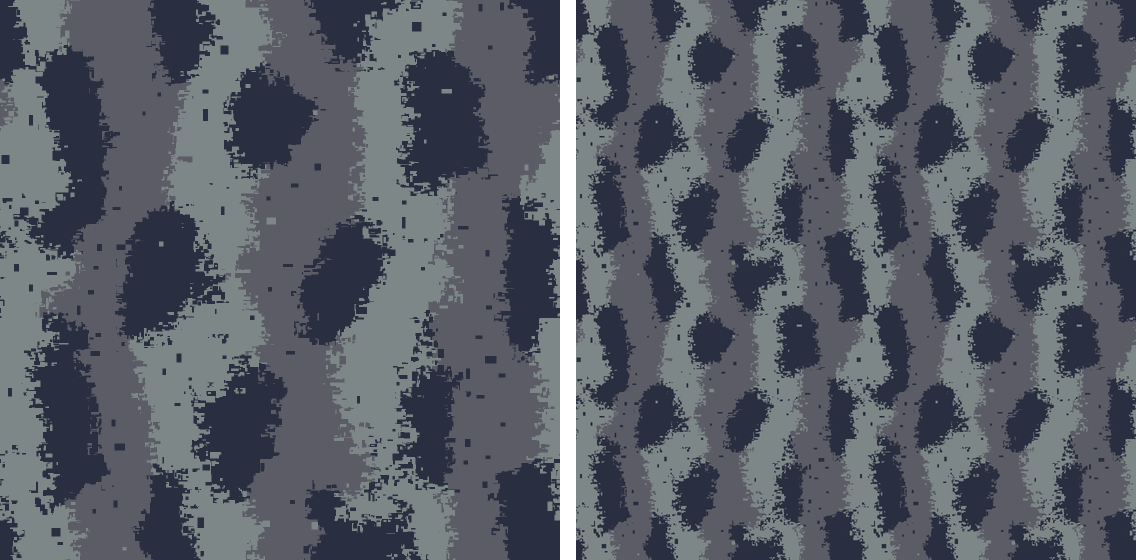
Left: one tile. Right: repeated 2 by 2.
Write a Shadertoy shader that draws this pattern.

```glsl
#define LIGHT vec3(0.49, 0.53, 0.53)
#define GREY vec3(0.36, 0.36, 0.40)
#define DARK vec3(0.16, 0.18, 0.25)
#define COLUMNS 3.0        // light/grey column pairs across
#define ROWS 2.0           // rows of dark blobs
#define COARSE_CELLS 36.0  // grid of the largest blocks
#define SPECK_CELLS 26
#define SPECK_DENSITY 0.20
#define EDGE_NOISE 0.30    // raggedness of the light columns
#define WOBBLE 0.11        // sideways sway of the columns
#define DARK_BIAS 0.25
#define SAMPLES 2          // antialiasing samples per axis

const float TAU = 6.283185;

// Integer hash: four values in 0..1
vec4 hash(ivec4 key) {
    uvec4 v = uvec4(key) * 1664525u + 1013904223u;
    for (int i = 0; i < 2; i++) {
        v.x += v.y * v.w;
        v.y += v.z * v.x;
        v.z += v.x * v.y;
        v.w += v.y * v.z;
        v ^= v >> 16u;
    }
    return vec4(v) * exp2(-32.0);
}

// Layered sines with whole frequencies, so they wrap on the unit square
float waves(vec2 p, int seed) {
    float sum = 0.0;
    for (int i = 1; i <= 7; i++) {
        vec4 h = hash(ivec4(i, seed, 5, 11));
        float octave = float(i);
        vec2 freq = vec2(floor((h.x * 2.0 - 1.0) * (1.0 + 1.4 * octave) + 0.5),
                         1.0 + floor(h.y * (1.0 + 2.0 * octave)));
        sum += sin(TAU * (dot(freq, p) + h.z)) / (octave + 1.0);
    }
    return sum;
}

// The strongest of three periodic fields decides the colour
vec3 camouflage(vec2 p, vec2 bump) {
    float u = p.x * COLUMNS + WOBBLE * waves(p, 1);
    float row = cos(TAU * (ROWS * (p.y - 0.265) + 0.12 * waves(p, 2)));
    float light = 0.6 * cos(TAU * (u - 0.14)) - 0.13 * row + 0.32 * waves(p, 3) + bump.x;
    float grey = 0.6 * cos(TAU * (u - 0.62)) + 0.08;
    float dark = DARK_BIAS + 0.85 * cos(TAU * (u - 0.4)) * row + 0.32 * waves(p, 4) + bump.y;
    if (light > max(grey, dark)) return LIGHT;
    return dark > grey ? DARK : GREY;
}

// Finds the top rectangle over p on a wrapped jittered grid
bool findBlock(vec2 p, int cells, float density, vec2 minHalf, vec2 maxHalf,
               inout vec2 centre, inout vec2 rnd) {
    bool found = false;
    vec2 g = p * float(cells);
    for (int j = -1; j <= 1; j++)
    for (int i = -1; i <= 1; i++) {
        ivec2 cell = ivec2(floor(g)) + ivec2(i, j);
        ivec2 id = (cell + 2 * cells) % cells;
        vec4 a = hash(ivec4(id, cells, 1));
        vec4 b = hash(ivec4(id, cells, 2));
        vec2 mid = vec2(cell) + 0.5 + 0.6 * (a.xy - 0.5);
        vec2 halfSize = mix(minHalf, maxHalf, a.zw * a.zw);
        if (b.y < 0.25) halfSize = halfSize.yx;
        vec2 d = abs(g - mid) - halfSize;
        if (b.x < density && max(d.x, d.y) < 0.0) {
            found = true;
            centre = mid / float(cells);
            rnd = b.zw;
        }
    }
    return found;
}

vec3 pattern(vec2 p) {
    vec2 centre = p, rnd = vec2(0.5), bump = vec2(0.0);

    // Large blocks cover everything, finer ones roughen the borders
    findBlock(p, int(COARSE_CELLS), 1.0, vec2(0.82), vec2(1.15, 0.95), centre, rnd);
    for (int i = 1; i <= 3; i++) {
        int cells = int(COARSE_CELLS * pow(1.75, float(i)) + 0.5);
        float density = 0.58 - 0.09 * float(i);
        if (findBlock(p, cells, density, vec2(0.35, 0.22), vec2(1.15, 0.7), centre, rnd))
            bump = EDGE_NOISE * (rnd * 2.0 - 1.0) * vec2(1.0, 0.3);
    }

    // Scattered specks, mostly dark
    if (findBlock(p, SPECK_CELLS, SPECK_DENSITY, vec2(0.09, 0.07), vec2(0.28, 0.22), centre, rnd))
        bump = rnd.x < 0.85 ? vec2(0.0, 9.0) : vec2(9.0, 0.0);
    return camouflage(centre, bump);
}

void mainImage(out vec4 fragColor, in vec2 fragCoord) {
    vec3 sum = vec3(0.0);
    for (int j = 0; j < SAMPLES; j++)
    for (int i = 0; i < SAMPLES; i++) {
        vec2 offset = (vec2(i, j) + 0.5) / float(SAMPLES) - 0.5;
        sum += pattern((fragCoord + offset) / iResolution.xy);
    }
    fragColor = vec4(sum / float(SAMPLES * SAMPLES), 1.0);
}
```
